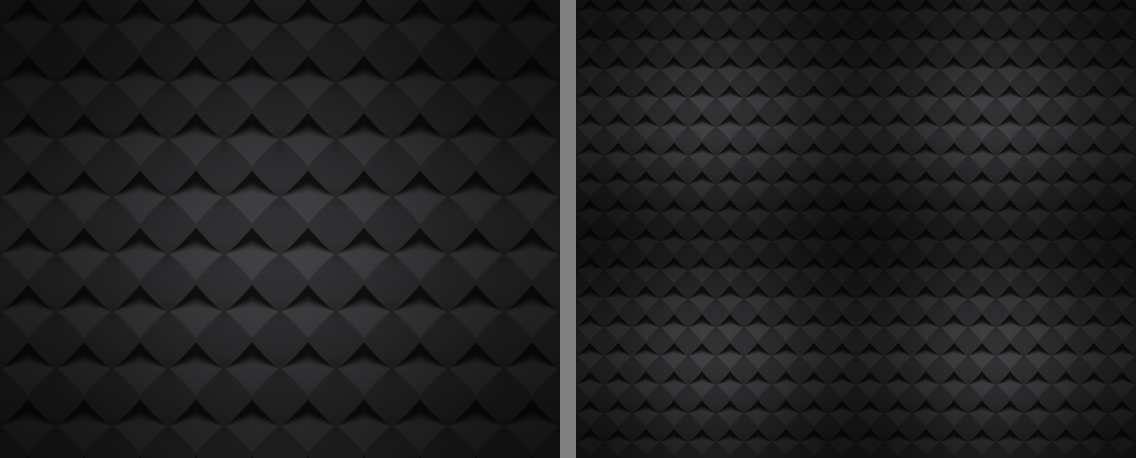
Left: one tile. Right: repeated 2 by 2.
A WebGL 1 fragment shader for this pattern:

```glsl
precision highp float;

uniform vec2 u_resolution;

const vec2  REPEATS      = vec2(10.0, 8.0);   // whole cells across and down
const float ROW_SHIFT    = 0.05;              // vertical offset, in cells
const float BULGE        = 0.35;              // outward curve of the raised diamonds
const float SHADOW_SOFT  = 0.05;              // edge blur above the recess, in cells
const float LIGHT_SOFT   = 0.085;             // edge blur below the recess, in cells
const vec2  SHADOW_RANGE = vec2(0.12, 0.60);  // lit to dark, as a share of recess height
const vec3  FACE_COLOR   = vec3(0.197, 0.191, 0.201);
const vec3  LIT_COLOR    = vec3(0.258, 0.252, 0.264);
const vec3  SHADOW_COLOR = vec3(0.064, 0.063, 0.068);
const vec2  GLOW_CENTER  = vec2(0.5, 0.47);
const float EDGE_LIGHT   = 0.32;              // brightness left in the corners
const float TAU          = 6.2831853;

// Periodic glow: bright at its centre, continuous across all borders.
float glow(vec2 uv) {
  vec2 wave = 0.5 + 0.5 * cos(TAU * (uv - GLOW_CENTER));
  float amount = 0.35 * (wave.x + wave.y) + 0.3 * wave.x * wave.y;
  return mix(EDGE_LIGHT, 1.0, amount);
}

// Coverage of the diamond recess centred on the cell, zero on its border.
float recessMask(vec2 p) {
  vec2 a = abs(p);
  float inside = 0.5 - a.x - a.y - BULGE * a.x * a.y;
  float softness = mix(LIGHT_SOFT, SHADOW_SOFT, smoothstep(-0.1, 0.1, p.y));
  return smoothstep(0.0, softness, inside);
}

// Chevron shadow under the upper edges, tapering to the side corners.
float chevronShadow(vec2 p) {
  float halfHeight = 0.5 - abs(p.x);
  return smoothstep(SHADOW_RANGE.x, SHADOW_RANGE.y, p.y / (halfHeight + 0.03));
}

void main() {
  vec2 uv = gl_FragCoord.xy / u_resolution;
  vec2 p = fract(uv * REPEATS - vec2(0.0, ROW_SHIFT)) - 0.5;

  // Raised faces darken a little toward their top corners.
  float topCorner = (1.0 - smoothstep(0.0, 0.3, length(p - vec2(sign(p.x) * 0.5, 0.0))));
  vec3 face = FACE_COLOR * (1.0 - 0.12 * topCorner);

  vec3 recess = mix(LIT_COLOR, SHADOW_COLOR, chevronShadow(p));
  vec3 color = mix(face, recess, recessMask(p));

  gl_FragColor = vec4(color * glow(uv), 1.0);
}
```
